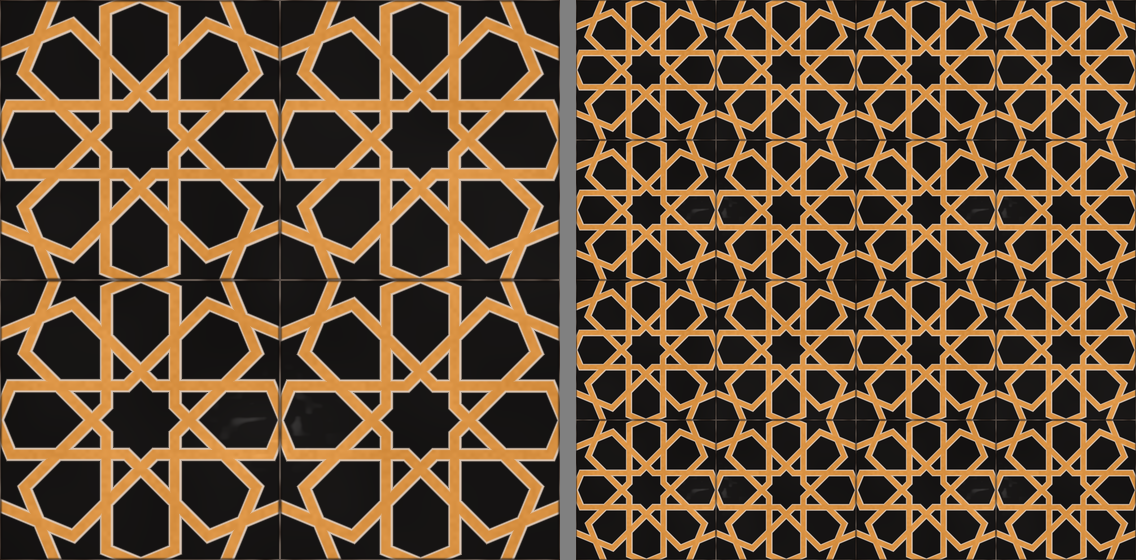
Left: one tile. Right: repeated 2 by 2.
Write a Shadertoy shader that draws this pattern.

```glsl
// Glazed black tiles, two by two, each printed with an eight-fold strapwork star.
// Each tile is folded into a sixteenth wedge, where a few half planes give the
// strap distance; pale outlines, joints and a rippled gloss are laid around it.

float hash(vec2 p) {
    return fract(sin(dot(p, vec2(127.1, 311.7))) * 43758.5453);
}

// Value noise that wraps after a whole number of cells
float wrapNoise(vec2 uv, vec2 cells) {
    vec2 p = uv * cells, i = floor(p), f = fract(p);
    f = f * f * (3.0 - 2.0 * f);
    vec2 a = mod(i, cells), b = mod(i + 1.0, cells);
    return mix(mix(hash(a), hash(vec2(b.x, a.y)), f.x),
               mix(hash(vec2(a.x, b.y)), hash(b), f.x), f.y);
}

// Distance to the strap centre lines; the tile spans -1 to 1
float strapDistance(vec2 p) {
    // Fold to the wedge between the vertical axis and 22.5 degrees
    p = abs(p);
    if (p.x > p.y) p = p.yx;
    vec2 mirror = vec2(0.92388, -0.38268);
    p -= 2.0 * max(dot(p, mirror), 0.0) * mirror;

    float inner = 0.245, outer = 0.950;
    float star = (p.x + p.y) * 0.70711 - inner;
    float petal = max(p.x - inner, (p.x - p.y) * 0.70711 + inner);
    petal = max(petal, dot(p, vec2(0.38268, 0.92388)) - outer);
    float cornerArm = dot(p, vec2(-0.38268, 0.92388)) - outer;
    return min(min(abs(star), abs(petal)), abs(cornerArm));
}

void mainImage(out vec4 fragColor, in vec2 fragCoord) {
    vec2 uv = fragCoord / iResolution.xy;
    vec2 id = mod(floor(uv * 2.0), 2.0);
    vec2 tile = fract(uv * 2.0) * 2.0 - 1.0;
    float soft = max(4.0 / iResolution.y, 0.007);
    float grain = wrapNoise(uv, vec2(128.0));
    float cloud = wrapNoise(uv, vec2(10.0));

    // Slightly misplaced print on each tile
    vec2 jitter = vec2(hash(id + 3.1), hash(id + 7.7)) - 0.5;
    vec2 p = tile - jitter * 0.014;
    float outline = strapDistance(p);
    float strap = strapDistance(p + vec2(0.004, -0.003) + jitter.yx * 0.006);

    // Black glaze, pale outline, ochre strap
    vec3 col = vec3(0.083, 0.076, 0.074) + 0.018 * (cloud - 0.5) + 0.012 * hash(id);
    vec3 ochre = vec3(0.855, 0.575, 0.265) + 0.05 * (cloud - 0.5) + 0.04 * (grain - 0.5);
    col = mix(col, vec3(0.87, 0.79, 0.72), 1.0 - smoothstep(-soft, soft, outline - 0.047));
    col = mix(col, ochre, 1.0 - smoothstep(-soft, soft, strap - 0.034));

    // Rippled reflection centred on the lower joint
    vec2 wave = cos(6.28319 * (uv - vec2(0.48, 0.25)));
    float patchMask = exp(-9.0 * (1.0 - wave.x) - 16.0 * (1.0 - wave.y));
    float ripple = wrapNoise(uv + 0.02 * cloud, vec2(48.0, 80.0));
    col += patchMask * (0.02 + 0.16 * smoothstep(0.6, 0.95, ripple));

    // Shaded tile rims and thin worn joints
    vec2 rim = 1.0 - abs(tile);
    float edge = min(rim.x, rim.y);
    col *= 0.45 + 0.55 * smoothstep(0.004, 0.022, edge);
    float wear = wrapNoise(uv, vec2(40.0));
    vec3 joint = mix(vec3(0.24, 0.18, 0.15), vec3(0.62, 0.55, 0.50), wear);
    col = mix(col, joint, 0.85 * (1.0 - smoothstep(0.006 - soft, 0.006 + soft, edge)));

    fragColor = vec4(col, 1.0);
}
```
